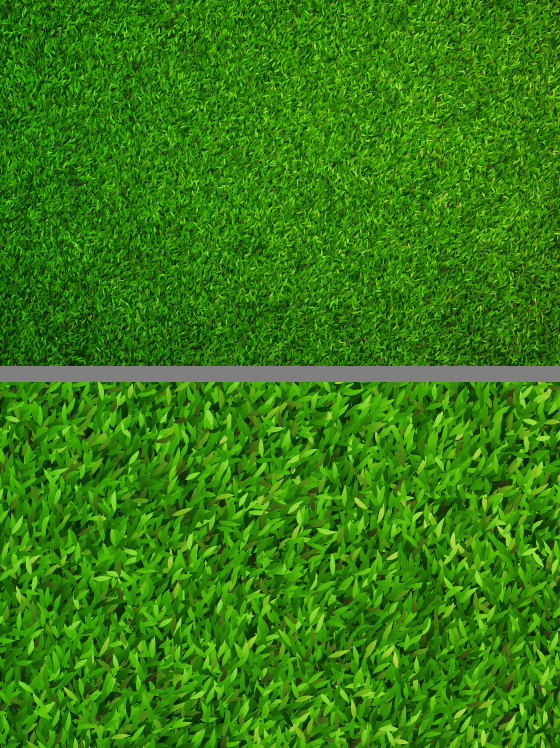
Top: the whole. Bottom: its middle third, enlarged.
A Shadertoy shader for this texture:

```glsl
// Lengths are fractions of the canvas height; tones are in standard deviations.
const int   LAYERS       = 7;
const float CELL         = 0.0115;
const float HALF_LENGTH  = 0.0108;
const float HALF_WIDTH   = 0.0023;
const float BEND         = 0.0030;
const float LEAN         = 1.35;
const float LEAN_SPREAD  = 1.5;
const float GROUND_TONE  = -2.3;
const float BLADE_VARIETY = 2.3;
const float TIP_LIGHT    = 0.5;
const float LAYER_STEP   = 0.3;
const float CLUMP_TONE   = 0.6;
const float LIGHT_FALL   = 1.7;
const vec2  LIGHT_CENTRE = vec2(0.62, 0.65);
const float DRY_SHARE    = 0.14;
const vec3  DRY_TINT     = vec3(0.13, -0.02, 0.05);

// Grass colours from deep shade to glint, placed by cumulative share.
const int STOPS = 8;
const vec3 GRASS[STOPS] = vec3[](
    vec3(0.02, 0.09, 0.01), vec3(0.05, 0.19, 0.02),
    vec3(0.10, 0.33, 0.02), vec3(0.15, 0.45, 0.02),
    vec3(0.20, 0.54, 0.03), vec3(0.24, 0.63, 0.03),
    vec3(0.38, 0.75, 0.05), vec3(0.64, 0.88, 0.28));
const float SHARE[STOPS] = float[](
    0.0, 0.025, 0.13, 0.335, 0.585, 0.80, 0.945, 1.0);

vec4 hash4(vec3 p) {
    vec4 q = fract(p.xyzx * vec4(0.1031, 0.1030, 0.0973, 0.1099));
    q += dot(q, q.wzxy + 33.33);
    return fract((q.xxyz + q.yzzw) * q.zywx);
}

float valueNoise(vec2 p) {
    vec2 i = floor(p), f = fract(p);
    f = f * f * (3.0 - 2.0 * f);
    float a = hash4(vec3(i, 91.0)).x;
    float b = hash4(vec3(i + vec2(1, 0), 91.0)).x;
    float c = hash4(vec3(i + vec2(0, 1), 91.0)).x;
    float d = hash4(vec3(i + vec2(1, 1), 91.0)).x;
    return mix(mix(a, b, f.x), mix(c, d, f.x), f.y);
}

// Turns a bell-shaped tone into an even 0..1 rank and looks up its colour.
vec3 grassColour(float tone) {
    float rank = 1.0 / (1.0 + exp(-1.7 * tone));
    vec3 colour = GRASS[0];
    for (int i = 1; i < STOPS; i++) {
        float t = clamp((rank - SHARE[i - 1]) / (SHARE[i] - SHARE[i - 1]), 0.0, 1.0);
        colour = mix(colour, GRASS[i], t);
    }
    return colour;
}

// Paints one layer of blades over surface = (tone, dryness).
vec2 paintLayer(vec2 surface, vec2 p, float layer, float lean, float pixel) {
    vec2 grid = p / CELL + layer * vec2(0.37, 0.61) + 8.0;
    vec2 home = floor(grid);
    for (int y = -1; y <= 1; y++)
    for (int x = -1; x <= 1; x++) {
        vec2 cell = home + vec2(x, y);
        vec4 place = hash4(vec3(cell, layer * 7.0 + 3.0));
        vec4 look = hash4(vec3(cell, layer * 7.0 + 50.0));

        // Blade frame: x runs from root to tip.
        float angle = lean + LEAN_SPREAD * (place.z + place.w - 1.0);
        vec2 axis = vec2(cos(angle), sin(angle));
        vec2 q = (grid - cell - place.xy) * CELL;
        q = vec2(dot(q, axis), dot(q, vec2(-axis.y, axis.x)));
        float along = q.x / (HALF_LENGTH * mix(0.7, 1.0, look.z));
        q.y += BEND * (look.w - 0.5) * along * along;

        // Tapered outline with a softened edge.
        float width = HALF_WIDTH * (1.0 - along * along) * (1.0 - 0.25 * along);
        float edge = abs(q.y) - width;
        float cover = smoothstep(0.6 * pixel, -0.6 * pixel, edge)
                    * step(abs(along), 1.0);

        float tone = BLADE_VARIETY * (look.x + look.y - 1.0)
                   + TIP_LIGHT * along
                   + LAYER_STEP * (layer - float(LAYERS) + 2.2);
        float dry = step(fract(look.w * 17.0 + place.x), DRY_SHARE);
        surface = mix(surface, vec2(tone, dry), cover);
    }
    return surface;
}

void mainImage(out vec4 fragColor, in vec2 fragCoord) {
    vec2 uv = fragCoord / iResolution.xy;
    vec2 p = fragCoord / iResolution.y;
    float pixel = 1.0 / iResolution.y;

    // Blades tilt further to the right across the lawn.
    float lean = LEAN - 0.4 * uv.x + 0.9 * (valueNoise(p * 14.0) - 0.5);
    vec2 surface = vec2(GROUND_TONE, 0.3);
    for (int i = 0; i < LAYERS; i++)
        surface = paintLayer(surface, p, float(i), lean, pixel);

    // Broad light and tufted shade.
    vec2 away = uv - LIGHT_CENTRE;
    float light = LIGHT_FALL * (0.2 - dot(away, away));
    float clump = valueNoise(p * 38.0) + 0.5 * valueNoise(p * 9.0 + 20.0) - 0.75;
    vec3 colour = grassColour(surface.x + light + CLUMP_TONE * clump);

    colour += DRY_TINT * surface.y;
    colour.r *= mix(0.8, 1.12, uv.x);
    fragColor = vec4(clamp(colour, 0.0, 1.0), 1.0);
}
```
